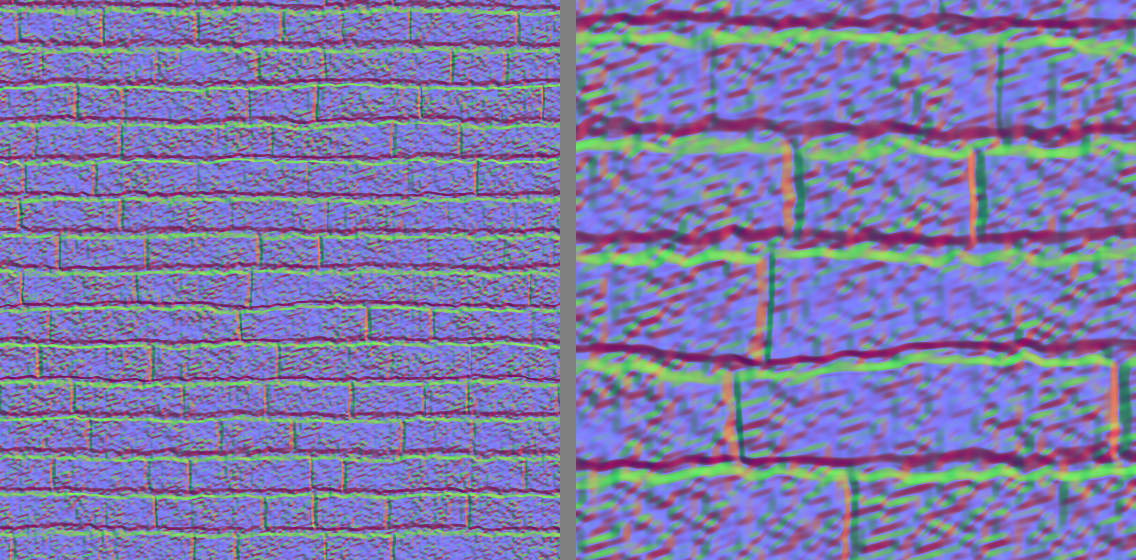
Left: the whole. Right: its middle third, enlarged.
This texture map is drawn by a WebGL 2 fragment shader. Its source:

```glsl
#version 300 es
precision highp float;
// Normal map of a rough brick wall: wavy courses, uneven bricks, grainy faces.

uniform vec2 u_resolution;
out vec4 fragColor;

const float ROWS = 15.0;
const float BED_OFFSET = 0.0527;        // height of the lowest bed joint
const float MIN_BRICKS = 5.0;           // bricks per course, before variation
const float EXTRA_BRICKS = 2.3;
const float HEAD_JITTER = 0.62;         // unevenness of brick lengths
const float JOINT_DEPTH = 0.0056;
const float MORTAR_GAP = 0.0028;        // widest flat strip of mortar
const vec2 BED_WIDTH = vec2(0.0035, 0.0135);   // thin and wide joint slopes
const vec2 HEAD_WIDTH = vec2(0.0035, 0.0080);
const vec2 HEAD_STRENGTH = vec2(0.10, 0.85);
const float WAVE = 0.0080;              // slow bend of the bed joints
const float CHIP = 0.0050;              // ragged brick edges
const vec2 GRAIN_SCALE = vec2(150.0, 215.0);
const float GRAIN_SLANT = 0.28;
const float GRAIN_SMOOTH = 0.0017;      // grain height on worn faces
const float GRAIN_ROUGH = 0.0039;       // grain height on pitted patches
const vec2 LEAN = vec2(-0.01, -0.05);   // overall tilt of the surface
const float SAMPLE_STEP = 0.0010;
const float BLUE_STEEP = 0.40;
const float BLUE_FALLOFF = 11.0;
const float TAU = 6.28318;

float hash(vec2 p) {
    vec3 q = fract(p.xyx * vec3(0.1031, 0.1030, 0.0973));
    q += dot(q, q.yzx + 33.33);
    return fract((q.x + q.y) * q.z);
}

float noise(vec2 p) {
    vec2 cell = floor(p), f = fract(p);
    f = f * f * (3.0 - 2.0 * f);
    float low = mix(hash(cell), hash(cell + vec2(1, 0)), f.x);
    float high = mix(hash(cell + vec2(0, 1)), hash(cell + vec2(1, 1)), f.x);
    return mix(low, high, f.y);
}

// One sloping brick edge whose width and mortar strip change along the course
float bedEdge(float x, float seed, float d) {
    float spread = 0.5 * hash(vec2(seed, 7.0)) + 0.5 * noise(vec2(x * 16.0, seed));
    float gap = MORTAR_GAP * noise(vec2(x * 30.0, seed + 11.0));
    return smoothstep(gap, gap + mix(BED_WIDTH.x, BED_WIDTH.y, spread), d);
}

// 0 in the bed joints, 1 on the brick faces
float bedProfile(float x, float row, float level) {
    return bedEdge(x, row * 5.0 + 3.0, level / ROWS)
         * bedEdge(x, row * 5.0 + 91.0, (1.0 - level) / ROWS);
}

// 0 in the head joints; some joints are nearly filled
float headProfile(float x, float row) {
    float count = MIN_BRICKS + floor(EXTRA_BRICKS * hash(vec2(row, 17.0)));
    float shift = hash(vec2(row, 43.0));
    float face = 1.0;
    for (float i = -2.0; i < 9.0; i++) {
        float id = mod(i, count);
        float jitter = HEAD_JITTER * (hash(vec2(id, row + 60.0)) - 0.5);
        float d = x - (i + shift + jitter) / count;
        float side = step(0.0, d);
        float width = mix(HEAD_WIDTH.x, HEAD_WIDTH.y, hash(vec2(id + 20.0 * side, row + 130.0)));
        float strength = mix(HEAD_STRENGTH.x, HEAD_STRENGTH.y, hash(vec2(id, row + 210.0)));
        face = min(face, 1.0 - strength * (1.0 - smoothstep(0.0, width, abs(d))));
    }
    return face;
}

// Slanted bumps in two sizes
float grain(vec2 p) {
    p.y -= GRAIN_SLANT * p.x;
    vec2 q = p * GRAIN_SCALE + 300.0;
    return noise(q) + 0.5 * noise(q * 0.57 + 57.0);
}

float surfaceHeight(vec2 p) {
    // Bend and chip the joints
    float chip = CHIP * (noise(p * vec2(75.0, 55.0) + 20.0) - 0.5);
    float wave = WAVE * (noise(p * vec2(9.0, 13.0) + 40.0) - 0.5);
    float drift = 0.001 - 0.003 * sin(TAU * p.y);
    float level = (p.y + chip + wave + drift - BED_OFFSET) * ROWS;
    float row = mod(floor(level), ROWS);
    float headX = p.x + 0.6 * chip + 0.4 * wave;
    float face = bedProfile(p.x, row, fract(level)) * headProfile(headX, row);

    // Pitted patches and mortar are rougher than worn faces
    float patches = 0.5 * noise(p * vec2(17.0, 26.0) + 80.0) + 0.5 * noise(p * 48.0 + 120.0);
    float rough = max(smoothstep(0.2, 0.8, patches), 0.9 * (1.0 - face));
    return JOINT_DEPTH * face + mix(GRAIN_SMOOTH, GRAIN_ROUGH, rough) * grain(p);
}

void main() {
    vec2 uv = gl_FragCoord.xy / u_resolution;
    vec2 e = vec2(SAMPLE_STEP, 0.0);

    // Slope by central differences
    vec2 slope = vec2(surfaceHeight(uv + e.xy) - surfaceHeight(uv - e.xy),
                      surfaceHeight(uv + e.yx) - surfaceHeight(uv - e.yx)) / (2.0 * SAMPLE_STEP);
    vec2 tilt = LEAN - slope;
    tilt /= sqrt(1.0 + dot(tilt, tilt));

    // Tilt in red and green, flatness in blue
    float flatness = exp(-BLUE_FALLOFF * dot(tilt, tilt));
    fragColor = vec4(0.5 + 0.5 * tilt, mix(BLUE_STEEP, 1.0, flatness), 1.0);
}
```
